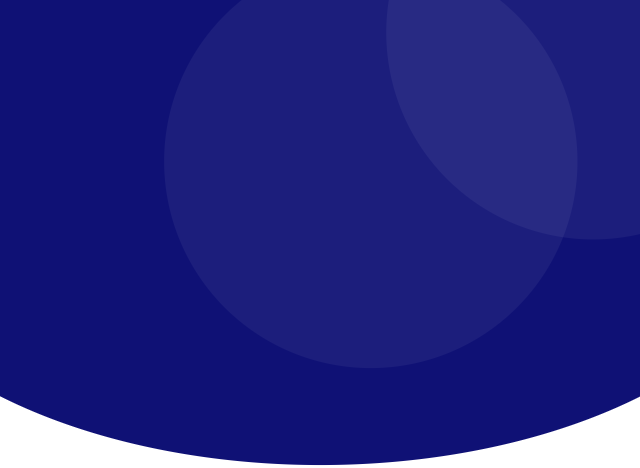
Give the GLSL for this background, as a WebGL 1 fragment shader.

```glsl
precision highp float;

uniform vec2 u_resolution;

// Antialiased coverage, one pixel wide, from a signed distance
float coverage(float dist) {
    return clamp(0.5 - dist * u_resolution.y, 0.0, 1.0);
}

float disc(vec2 p, vec2 center, float radius) {
    return coverage(length(p - center) - radius);
}

// First-order distance to an axis-aligned ellipse
float ellipse(vec2 p, vec2 center, vec2 radii) {
    vec2 q = (p - center) / radii;
    float k = length(q);
    return coverage(k * (k - 1.0) / max(length(q / radii), 1e-4));
}

void main() {
    // Height units, origin at the lower left
    vec2 p = gl_FragCoord.xy / u_resolution.y;

    vec3 white = vec3(1.0);
    vec3 navy = vec3(0.059, 0.068, 0.459);

    // Two translucent discs over the navy field
    vec3 field = navy;
    field = mix(field, white, 0.053 * disc(p, vec2(0.7923, 0.6551), 0.4416));
    field = mix(field, white, 0.053 * disc(p, vec2(1.2674, 0.9305), 0.4421));

    // The field ends in a wide curved lower edge on white
    float body = ellipse(p, vec2(0.6845, 0.5838), vec2(1.0267, 0.5775));
    gl_FragColor = vec4(mix(white, field, body), 1.0);
}
```
